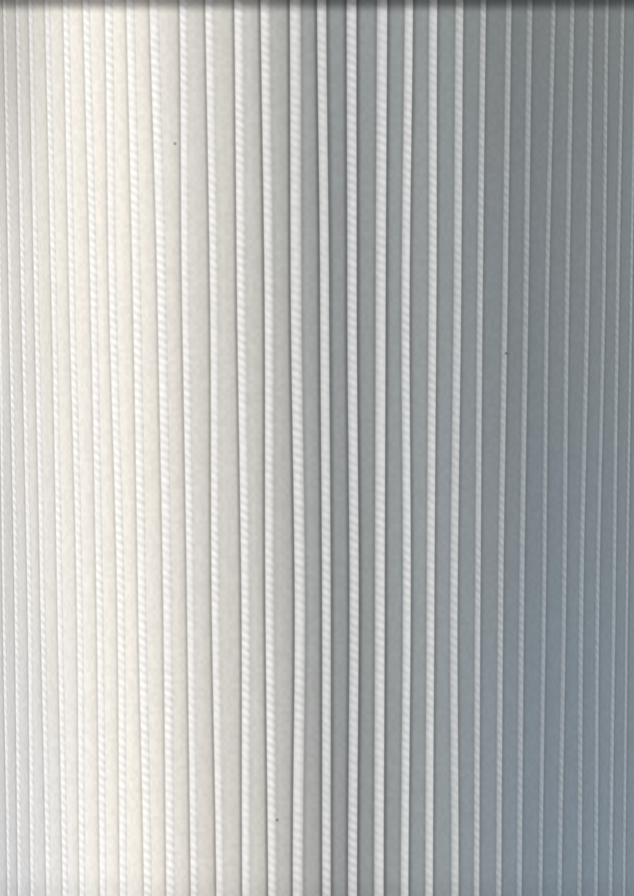
Give the GLSL for this texture, as a Shadertoy shader.

```glsl
#define RADIUS 0.543        // cylinder radius in canvas widths
#define AXIS 0.511          // x of the central cord
#define PLEATS 11.8         // pleats per radian at the top
#define GATHER 0.08         // extra pleats gathered in at the bottom
#define CORD_HALF 0.165     // half cord width, in pleats
#define WOBBLE 0.14         // sideways wander of the cords
#define STITCHES 105.0      // braid turns over the height
#define WEAVE 230.0         // threads over the height
#define WARM vec3(0.970, 0.948, 0.908)
#define PEARL vec3(0.840, 0.825, 0.800)
#define GREY vec3(0.585, 0.602, 0.605)
#define SLATE vec3(0.482, 0.503, 0.505)

float hash(vec2 p) {
    p = fract(p * vec2(0.1031, 0.1137));
    p += dot(p, p.yx + 33.33);
    return fract((p.x + p.y) * p.x * 97.0);
}

float noise(vec2 p) {
    vec2 i = floor(p), f = fract(p);
    f = f * f * (3.0 - 2.0 * f);
    return mix(mix(hash(i), hash(i + vec2(1, 0)), f.x),
               mix(hash(i + vec2(0, 1)), hash(i + vec2(1, 1)), f.x), f.y);
}

float bell(float x, float width) {
    return exp(-x * x / (width * width));
}

// Light falling across the cloth, warm on the left and cool on the right
vec3 clothLight(vec2 uv) {
    float low = 1.0 - uv.y;
    float x = uv.x + 0.03 * (uv.y - 0.5);
    vec3 c = mix(PEARL, WARM, smoothstep(-0.03, 0.13, x));
    c = mix(c, PEARL, smoothstep(0.19, 0.36, x));
    c = mix(c, GREY, smoothstep(0.36, 0.56, x));
    c = mix(c, SLATE, smoothstep(0.64, 0.86, x));
    c += vec3(0.008, 0.035, 0.075) * low * smoothstep(0.55, 0.9, x);
    c += vec3(-0.015, 0.0, 0.03) * low * low * (1.0 - smoothstep(0.0, 0.25, x));
    return c;
}

void mainImage(out vec4 fragColor, in vec2 fragCoord) {
    vec2 uv = fragCoord / iResolution.xy;
    float low = 1.0 - uv.y;

    // Unroll the cylinder into evenly spaced pleats, gathered towards the bottom
    float s = clamp((uv.x - AXIS - 0.004 * low) / RADIUS, -0.97, 0.97);
    float density = PLEATS * (1.0 + GATHER * low * (1.3 - 0.3 * low));
    density *= 1.0 + 0.05 * smoothstep(0.0, 0.6, s);
    float u = asin(s) * density + 0.5;
    float aa = density / (RADIUS * sqrt(1.0 - s * s) * iResolution.x);

    // Each cord wanders and varies in width on its own
    float id = floor(u) + 40.0;
    float wander = noise(vec2(id * 7.0, uv.y * 3.0 + id)) - 0.5;
    float d = fract(u) - 0.5 - WOBBLE * wander - 0.05 * (hash(vec2(id, 3.0)) - 0.5);
    float side = smoothstep(0.42, 0.62, uv.x);
    float middle = bell(uv.x - 0.5, 0.20);
    float halfWidth = CORD_HALF * (0.88 + 0.24 * hash(vec2(id, 9.0)));
    halfWidth *= 1.0 - 0.3 * smoothstep(0.62, 0.85, uv.x);

    // Panel sloping away from one cord to the next
    vec3 light = clothLight(uv);
    vec3 color = light;
    float across = fract(d);
    color *= 1.0 + mix(0.13, -0.05, side) * (0.5 - across) - 0.025 * (1.0 - side);

    // Creases beside the cords
    float crease = bell(d + halfWidth + 0.04, 0.055 + 0.5 * aa) * mix(1.0, 0.45, side);
    crease += bell(d - halfWidth - 0.04, 0.07 + 0.5 * aa) * mix(0.2, 1.0, side);
    color *= 1.0 - crease * (0.065 + 0.23 * middle);
    color *= 1.0 - 0.14 * bell(uv.x - 0.535, 0.035) * (1.0 - smoothstep(0.1, 0.4, abs(d)));

    // Round braided cord
    float cord = 1.0 - smoothstep(-aa, aa, abs(d) - halfWidth);
    float t = clamp(d / halfWidth, -1.0, 1.0);
    vec3 cordColor = mix(light, vec3(0.975, 0.97, 0.965), 0.62 - 0.40 * smoothstep(0.62, 0.88, uv.x));
    cordColor *= 1.0 - mix(0.05, 0.12, middle) * t * t;
    cordColor *= 1.0 - 0.06 * t * (1.0 - 2.0 * side);
    float braid = sin(6.2832 * (uv.y * STITCHES + 0.25 * t + hash(vec2(id, 5.0))));
    float worn = 0.4 + 0.9 * noise(vec2(id * 5.0, uv.y * 14.0));
    cordColor *= 1.0 + 0.032 * braid * worn;
    color = mix(color, cordColor, cord);

    // Woven grain and broad unevenness
    vec2 thread = vec2(u * 8.0, uv.y * WEAVE);
    color *= 1.0 + 0.045 * (noise(thread) - 0.5);
    color *= 1.0 + 0.015 * (noise(vec2(u * 0.7 + 30.0, uv.y * 5.0)) - 0.5);

    // Sparse dark specks
    vec2 grid = vec2(uv.x * 12.0, uv.y * 17.0);
    vec2 cell = floor(grid);
    vec2 spot = 0.2 + 0.6 * vec2(hash(cell + 11.0), hash(cell + 47.0));
    float speck = step(0.975, hash(cell + 83.0));
    color *= 1.0 - 0.25 * speck * (1.0 - smoothstep(0.015, 0.045, length(fract(grid) - spot)));

    // Shaded rim along the top and far left
    color *= 1.0 - 0.40 * smoothstep(0.984, 1.0, uv.y);
    color *= 1.0 - 0.10 * smoothstep(0.7, 1.0, uv.y) * (1.0 - smoothstep(0.0, 0.12, uv.x));
    color *= 1.0 - 0.04 * (1.0 - smoothstep(0.0, 0.03, uv.y));

    fragColor = vec4(clamp(color, 0.0, 1.0), 1.0);
}
```
